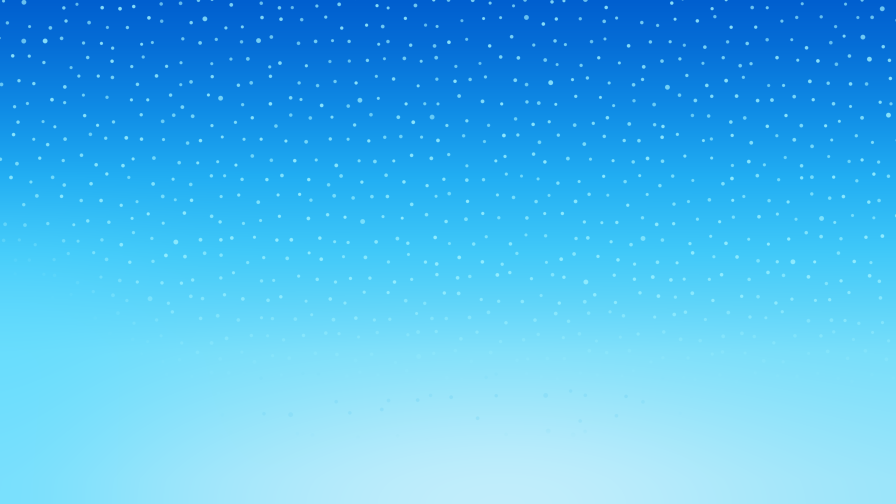
A WebGL 1 fragment shader for this background:

```glsl
precision highp float;

uniform vec2 u_resolution;

// Sky colours from the top edge down to the bottom edge
const vec3 SKY_TOP = vec3(0.00, 0.37, 0.81);
const vec3 SKY_HIGH = vec3(0.02, 0.43, 0.84);
const vec3 SKY_UPPER = vec3(0.06, 0.55, 0.90);
const vec3 SKY_MIDDLE = vec3(0.13, 0.68, 0.95);
const vec3 SKY_LOWER = vec3(0.25, 0.785, 0.975);
const vec3 SKY_PALE = vec3(0.46, 0.87, 0.98);
const vec3 SKY_BOTTOM = vec3(0.58, 0.89, 0.98);

// Soft light at the bottom and cyan tint on the left
const vec3 GLOW_COLOR = vec3(0.80, 0.94, 0.985);
const vec2 GLOW_CENTER = vec2(0.56, 0.0);
const vec2 GLOW_SIZE = vec2(0.33, 0.24);
const float GLOW_STRENGTH = 0.8;
const vec3 SIDE_COLOR = vec3(0.36, 0.86, 1.0);
const float SIDE_WIDTH = 0.18;
const float SIDE_STRENGTH = 0.55;

// Dots, measured in canvas heights
const vec3 DOT_COLOR = vec3(0.62, 0.95, 1.0);
const vec3 FAINT_DOT_COLOR = vec3(0.40, 0.80, 0.94);
const float DOT_SPACING = 0.039;
const float DOT_RADIUS = 0.0034;
const float DOT_JITTER = 0.62;
const float DOT_OPACITY = 0.85;
const float FAINT_DOT_OPACITY = 0.3;

float hash(vec2 p) {
  return fract(sin(dot(p, vec2(127.1, 311.7))) * 43758.55);
}

float ramp(float from, float to, float x) {
  return clamp((x - from) / (to - from), 0.0, 1.0);
}

vec3 skyColor(vec2 uv) {
  float depth = 1.0 - uv.y;
  vec3 color = mix(SKY_TOP, SKY_HIGH, ramp(0.0, 0.09, depth));
  color = mix(color, SKY_UPPER, ramp(0.09, 0.22, depth));
  color = mix(color, SKY_MIDDLE, ramp(0.22, 0.35, depth));
  color = mix(color, SKY_LOWER, ramp(0.35, 0.50, depth));
  color = mix(color, SKY_PALE, ramp(0.50, 0.70, depth));
  color = mix(color, SKY_BOTTOM, ramp(0.70, 0.95, depth));

  float side = uv.x / SIDE_WIDTH;
  float sideTint = exp(-side * side) * smoothstep(0.3, 0.75, depth);
  color = mix(color, SIDE_COLOR, SIDE_STRENGTH * sideTint);

  vec2 offset = (uv - GLOW_CENTER) / GLOW_SIZE;
  return mix(color, GLOW_COLOR, GLOW_STRENGTH * exp(-dot(offset, offset)));
}

// One jittered dot per cell, with alternate rows shifted by half a cell
vec2 dotField(vec2 p, float pixel) {
  vec2 grid = p / DOT_SPACING;
  grid.x += 0.5 * mod(floor(grid.y), 2.0);
  vec2 cell = floor(grid);
  vec2 jitter = vec2(hash(cell), hash(cell + 37.3)) - 0.5;
  float seed = hash(cell + 71.9);
  float radius = DOT_RADIUS * (0.85 + 0.25 * seed + 0.3 * step(0.96, seed));
  float dist = length(fract(grid) - 0.5 - DOT_JITTER * jitter) * DOT_SPACING;
  float mask = 1.0 - smoothstep(radius - 0.7 * pixel, radius + 0.7 * pixel, dist);
  return vec2(mask * mix(0.7, 1.0, hash(cell + 13.7)), seed);
}

void main() {
  vec2 uv = gl_FragCoord.xy / u_resolution;
  vec2 p = gl_FragCoord.xy / u_resolution.y;
  vec3 color = skyColor(uv);
  vec2 field = dotField(p, 1.0 / u_resolution.y);

  // Bright dots fade out downwards, and sooner near the left edge
  float fadeHeight = uv.y - 0.22 * (1.0 - smoothstep(0.0, 0.24, uv.x));
  float bright = smoothstep(0.20, 0.46, fadeHeight);
  color = mix(color, DOT_COLOR, DOT_OPACITY * bright * field.x);

  // A few faint darker dots remain below
  float band = smoothstep(0.12, 0.18, uv.y) * (1.0 - smoothstep(0.22, 0.30, uv.y));
  band *= smoothstep(0.22, 0.32, uv.x) * (1.0 - smoothstep(0.70, 0.78, uv.x));
  float faint = band * step(0.6, field.y) * field.x;
  color = mix(color, FAINT_DOT_COLOR, FAINT_DOT_OPACITY * faint);

  gl_FragColor = vec4(color, 1.0);
}
```
